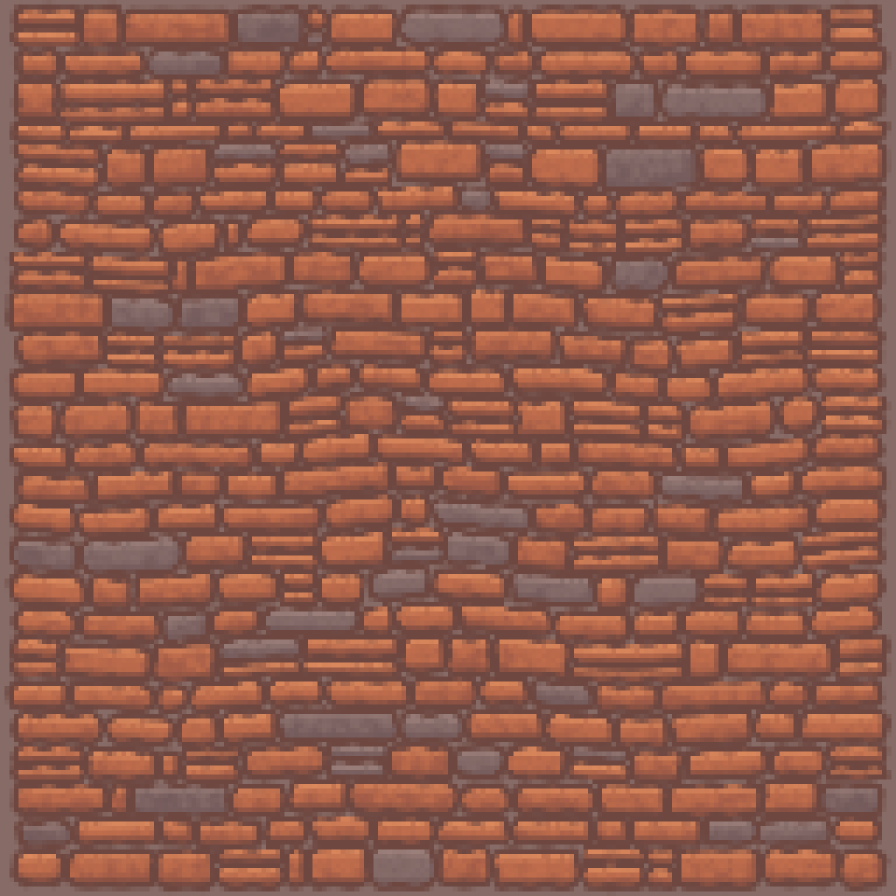
A WebGL 2 fragment shader for this texture:

```glsl
#version 300 es
precision highp float;

uniform vec2 u_resolution;
out vec4 fragColor;

#define TEXELS 192.0
#define ROWS 25.0
#define COLS 12.0
#define MARGIN vec2(2.9, 1.7)
#define ROW_JITTER 0.5
#define COL_JITTER 0.76
#define END_JITTER 0.13
#define GAP 0.8
#define GREY_SHARE 0.13
#define SPLIT_SHARE 0.28
#define SAG 0.9

const vec3 CLAY = vec3(0.74, 0.42, 0.295);
const vec3 CLAY_LIGHT = vec3(0.85, 0.53, 0.36);
const vec3 CLAY_SHADE = vec3(0.64, 0.36, 0.28);
const vec3 CLAY_DARK = vec3(0.52, 0.31, 0.26);
const vec3 STONE = vec3(0.52, 0.42, 0.41);
const vec3 STONE_LIGHT = vec3(0.60, 0.49, 0.47);
const vec3 STONE_SHADE = vec3(0.46, 0.36, 0.36);
const vec3 OUTLINE = vec3(0.43, 0.28, 0.255);
const vec3 MORTAR = vec3(0.53, 0.42, 0.40);

float hash(vec2 p) {
    vec3 q = fract(vec3(p.xyx) * 0.1031);
    q += dot(q, q.yzx + 33.33);
    return fract((q.x + q.y) * q.z);
}

// Distance to the nearest scattered point
float cellular(vec2 p) {
    vec2 cell = floor(p);
    float nearest = 2.0;
    for (int y = -1; y <= 1; y++)
        for (int x = -1; x <= 1; x++) {
            vec2 c = cell + vec2(x, y);
            vec2 point = c + vec2(hash(c + 11.0), hash(c + 47.0));
            nearest = min(nearest, distance(p, point));
        }
    return nearest;
}

// Jittered boundaries of the courses and of the bricks along a course
float rowEdge(float i) {
    float inner = step(0.5, i) * step(i, ROWS - 0.5);
    float pitch = (TEXELS - 2.0 * MARGIN.y) / ROWS;
    return MARGIN.y + pitch * (i + inner * ROW_JITTER * (hash(vec2(i, 7.0)) - 0.5));
}

float colEdge(float i, float row, float count) {
    float inner = step(0.5, i) * step(i, count - 0.5);
    float jitter = mix(END_JITTER, COL_JITTER, inner);
    float pitch = (TEXELS - 2.0 * MARGIN.x) / count;
    return MARGIN.x + pitch * (i + jitter * (hash(vec2(i + 3.0, row + 61.0)) - 0.5));
}

float roundedBox(vec2 p, vec2 halfSize, float radius) {
    vec2 q = abs(p) - halfSize + radius;
    return length(max(q, 0.0)) + min(max(q.x, q.y), 0.0) - radius;
}

vec3 wall(vec2 p) {
    vec2 texel = p;
    p.y += SAG * (sin(p.x * 0.055) + 0.6 * sin(p.x * 0.13 + p.y * 0.07))
         * sin(3.14159 * p.y / TEXELS);

    // Find the course and the brick
    float row = floor((p.y - MARGIN.y) * ROWS / (TEXELS - 2.0 * MARGIN.y));
    row += step(rowEdge(row + 1.0), p.y) - step(p.y, rowEdge(row));
    row = clamp(row, 0.0, ROWS - 1.0);
    float count = COLS + floor(3.0 * hash(vec2(row, 23.0)));
    float col = floor((p.x - MARGIN.x) * count / (TEXELS - 2.0 * MARGIN.x));
    col += step(colEdge(col + 1.0, row, count), p.x) - step(p.x, colEdge(col, row, count));
    col = clamp(col, 0.0, count - 1.0);
    vec2 id = vec2(col, row);
    vec2 lo = vec2(colEdge(col, row, count), rowEdge(row));
    vec2 hi = vec2(colEdge(col + 1.0, row, count), rowEdge(row + 1.0));

    // Some tall cells hold two thin bricks
    if (hi.y - lo.y > 7.6 && hash(id + 131.0) < SPLIT_SHARE) {
        float middle = mix(lo.y, hi.y, 0.4 + 0.2 * hash(id + 5.0));
        if (p.y > middle) { lo.y = middle; id += 300.0; }
        else hi.y = middle;
    }
    float slack = smoothstep(4.0, 8.0, hi.y - lo.y);
    lo += GAP + slack * vec2(0.5, 1.0) * hash(id + 71.0);
    hi -= GAP + slack * vec2(0.4, 1.0) * hash(id + 83.0);

    // Worn outline
    vec2 halfSize = 0.5 * (hi - lo);
    float radius = min(0.8 + 1.6 * hash(id + 29.0), min(halfSize.x, halfSize.y));
    float d = roundedBox(p - 0.5 * (lo + hi), halfSize, radius);
    d += 0.3 * sin(p.x * 0.9 + id.y * 4.0) * sin(p.y * 1.1 + id.x * 5.0);

    // Face: mottled, darker towards the foot, with a lit top and a shaded foot
    float grain = hash(texel + 17.0);
    float mottle = cellular(texel / 3.5);
    float height = clamp((p.y - lo.y) / (hi.y - lo.y), 0.0, 1.0);
    float wear = hash(id + 97.0);
    float shade = smoothstep(0.5, 0.95, 0.55 * mottle + 0.35 * (1.0 - height)
                             + 0.22 * grain + 0.3 * wear - 0.08);
    float lit = smoothstep(1.9, 0.7, hi.y - p.y) * (0.45 + 0.55 * step(0.2, grain));
    lit *= 1.0 - 0.5 * wear;
    float foot = smoothstep(1.6, 0.4, min(p.y - lo.y, hi.x - p.x + 0.4));
    bool grey = hash(id + 211.0) < GREY_SHARE;
    vec3 face = mix(grey ? STONE : CLAY, grey ? STONE_SHADE : CLAY_SHADE, shade);
    face = mix(face, grey ? STONE_LIGHT : CLAY_LIGHT, lit);
    face = mix(face, grey ? STONE_SHADE : CLAY_DARK, 0.8 * foot);
    face *= 0.98 + 0.04 * grain;

    // Dark rim fading into the mortar
    vec3 joint = mix(OUTLINE, MORTAR, smoothstep(0.9, 2.0, d));
    return mix(face, joint, smoothstep(-0.35, 0.35, d));
}

void main() {
    // Four samples soften the edges of the coarse texels
    vec3 color = vec3(0.0);
    for (int i = 0; i < 4; i++) {
        vec2 offset = 0.5 * vec2(i % 2, i / 2) - 0.25;
        vec2 p = (gl_FragCoord.xy + offset) / u_resolution * TEXELS;
        color += 0.25 * wall(floor(p) + 0.5);
    }
    fragColor = vec4(color, 1.0);
}
```
